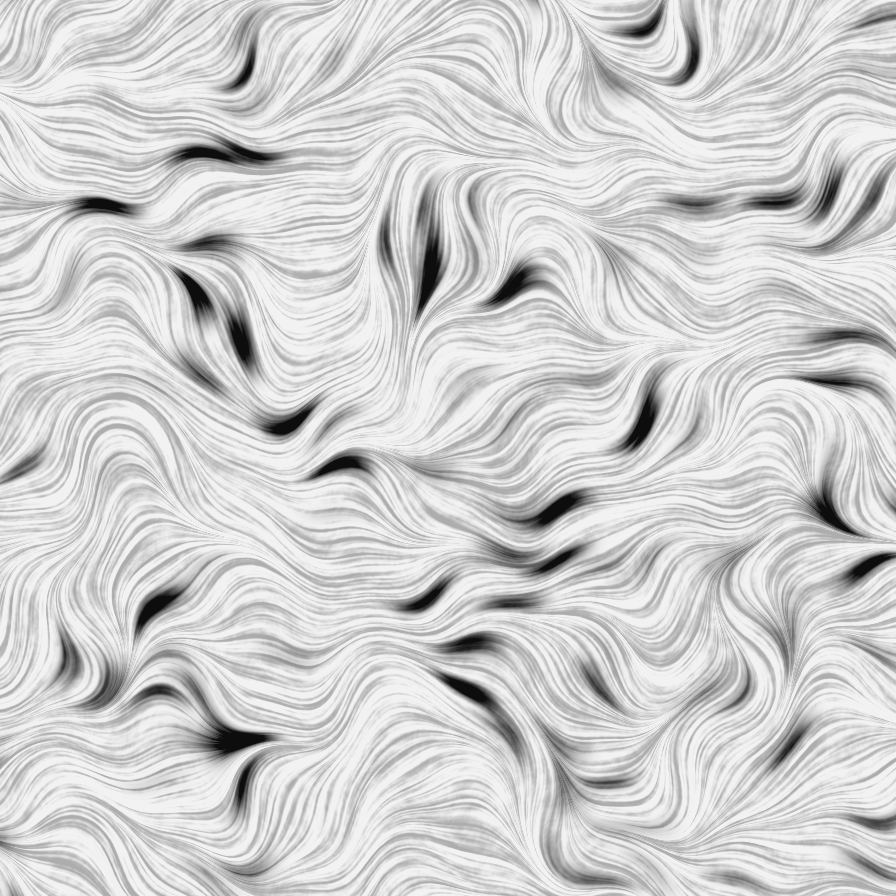
Give the GLSL for this texture, as a Shadertoy shader.

```glsl
// Pale combed fur with dark tufts, drawn by line integral convolution:
// each point walks both ways along a wavy direction field, averaging fine
// grain into thin hairs and smearing scattered spots into feathered tufts.

float hash(vec2 p) {
    vec3 q = fract(p.xyx * vec3(0.1031, 0.1030, 0.0973));
    q += dot(q, q.yzx + 33.33);
    return fract((q.x + q.y) * q.z);
}

// Smooth value noise, the grain that becomes hairs
float grain(vec2 p) {
    vec2 cell = floor(p), f = fract(p);
    f = f * f * (3.0 - 2.0 * f);
    return mix(mix(hash(cell), hash(cell + vec2(1, 0)), f.x),
               mix(hash(cell + vec2(0, 1)), hash(cell + vec2(1, 1)), f.x), f.y);
}

// Unit direction of the fur, from layered sines that bend one another
vec2 flow(vec2 p) {
    float angle = 0.15, frequency = 12.5, amplitude = 0.57;
    for (int i = 0; i < 6; i++) {
        float turn = 2.4 * float(i) + 0.7;
        vec2 axis = vec2(cos(turn), sin(turn));
        angle += amplitude * sin(frequency * dot(p, axis) + 1.9 * turn + 0.8 * angle);
        frequency *= 1.33;
        amplitude *= 0.87;
    }
    return vec2(cos(angle), sin(angle));
}

// Cellular spots in loose clusters, split into streaks by coarser grain
float spot(vec2 p) {
    vec2 q = p * 20.0, cell = floor(q);
    float cluster = sin(0.9 * cell.x + 1.7 * sin(0.7 * cell.y));
    float strength = smoothstep(0.66, 1.1, hash(cell + 71.0) + 0.18 * cluster);
    vec2 centre = 0.36 + 0.28 * vec2(hash(cell + 13.0), hash(cell + 37.0));
    float radius = mix(0.24, 0.36, hash(cell + 5.0));
    float disc = strength * (1.0 - smoothstep(0.2 * radius, radius, length(q - cell - centre)));
    return disc > 0.0 ? disc * (0.2 + 1.6 * grain(p * 75.0)) : 0.0;
}

void mainImage(out vec4 fragColor, in vec2 fragCoord) {
    vec2 upstream = fragCoord / iResolution.y + 3.0;
    vec2 downstream = upstream;
    const int STEPS = 24;
    const float STRIDE = 0.0024;

    // Walk away from the point in both directions
    float hair = 0.0, tuft = 0.0;
    for (int i = 0; i < STEPS; i++) {
        float fade = cos(1.5708 * (float(i) + 0.5) / float(STEPS));
        upstream -= 0.5 * STRIDE * flow(upstream);
        downstream += 0.5 * STRIDE * flow(downstream);
        hair += grain(upstream * 380.0) + grain(downstream * 380.0);
        tuft += fade * fade * (spot(upstream) + spot(downstream));
        upstream -= 0.5 * STRIDE * flow(upstream);
        downstream += 0.5 * STRIDE * flow(downstream);
    }

    // Normalise the hair average to unit spread, then shade
    float strand = (hair / float(2 * STEPS) - 0.5) / 0.033;
    float tone = 0.95 - 0.27 * smoothstep(-1.2, 2.6, strand);

    // Tufts darken the fur, a little streaked by the strands
    float dark = tuft * STRIDE / 0.016 * (1.0 + 0.1 * strand);
    tone = mix(tone, 0.05, clamp(dark, 0.0, 1.0));
    fragColor = vec4(vec3(tone), 1.0);
}
```
